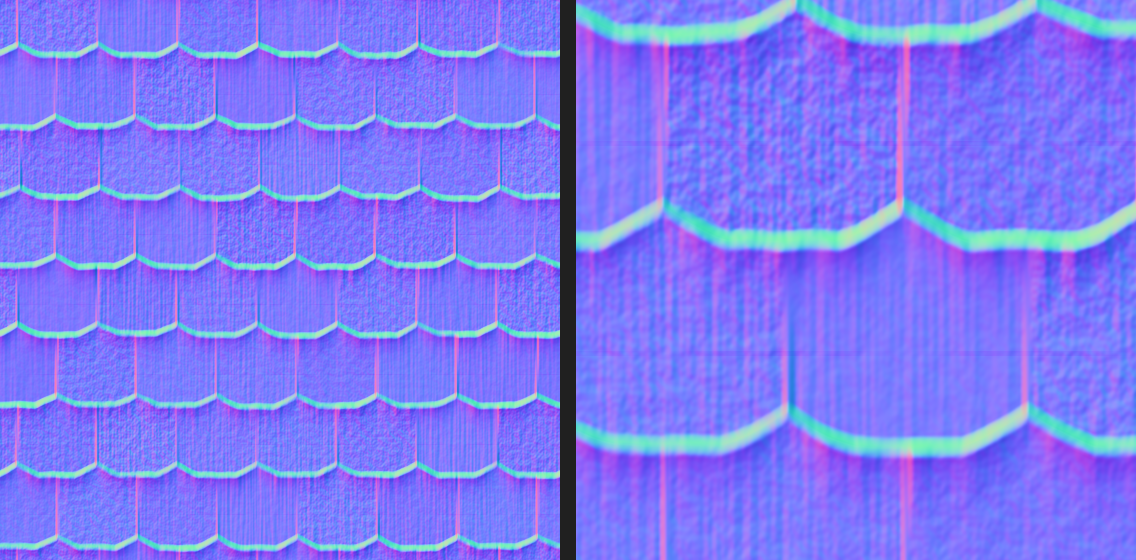
Left, the full canvas; right, a detail of the centre.
Give the GLSL for this texture map, as a Shadertoy shader.

```glsl
// Tangent-space normal map of overlapping wooden shingles, 7 across and 8 courses down.
// A height field stacks the courses (clipped corners, shaded overlap, joints, grain);
// its slope, taken by central differences, is encoded as a colour (green points down).

const vec2 TILES = vec2(7.0, 8.0);

vec2 hash2(vec2 p) {
    vec3 q = fract(p.xyx * vec3(0.1031, 0.1030, 0.0973));
    q += dot(q, q.yzx + 33.33);
    return fract((q.xx + q.yz) * q.zy);
}

// Gradient noise, roughly -0.7 to 0.7
float noise(vec2 p) {
    vec2 i = floor(p), f = fract(p);
    vec2 u = f * f * f * (f * (f * 6.0 - 15.0) + 10.0);
    vec4 corner;
    for (int k = 0; k < 4; k++) {
        vec2 o = vec2(k & 1, k >> 1);
        float angle = 6.2832 * hash2(i + o).x;
        corner[k] = dot(vec2(cos(angle), sin(angle)), f - o);
    }
    return mix(mix(corner.x, corner.y, u.x), mix(corner.z, corner.w, u.x), u.y);
}

// Wood surface: q is the place within the shingle, inset fades to 0 at the joints
float shingleFace(vec2 q, vec2 id, float inset) {
    vec2 tilt = hash2(id + 17.0);
    vec2 wear = hash2(id + 41.0);
    vec2 seed = id * 37.0 + 90.0;

    float h = mix(-0.02, 0.07, tilt.x) * (q.x - 0.5);
    h += mix(-0.09, 0.01, tilt.y) * (q.y - 0.7);
    // Vertical grain, broad and fine, then weathered bumps
    h += mix(0.003, 0.010, wear.x) * noise(q * vec2(30.0, 1.3) + seed);
    h += 0.007 * noise(q * vec2(9.0, 0.8) + seed + 11.0);
    h += mix(0.003, 0.012, wear.y) * noise(q * vec2(13.0, 10.0) + seed + 23.0);
    h += mix(0.001, 0.005, wear.y) * noise(q * vec2(36.0, 27.0) + seed + 31.0);
    return h * inset - 0.013 * (1.0 - inset);
}

// Height in course units; p counts shingles across and courses up
float roofHeight(vec2 p) {
    float lowest = floor(p.y - 0.65);
    float h = 0.0;
    for (int k = 0; k < 2; k++) {
        float course = lowest + float(k);
        float row = mod(course, TILES.y);
        vec2 rowJitter = hash2(vec2(row, 71.0)) - 0.5;

        // Alternate courses shift by about half a shingle
        float x = p.x - mix(0.70, 0.23, mod(row, 2.0)) - 0.05 * rowJitter.x;
        vec2 id = vec2(mod(floor(x), TILES.x), row);
        float t = fract(x);
        float joint = min(t, 1.0 - t);
        float inner = smoothstep(0.0, 0.2, joint);

        // Lower edge: flat in the middle, rising to the joints
        float edge = course + 0.2 + 0.06 * rowJitter.y;
        edge += 0.15 * pow(max(1.0 - joint / 0.28, 0.0), 1.25);
        edge += inner * (0.03 * (hash2(id + 5.0).x - 0.5)
              + 0.02 * noise(vec2(t * 5.0, 3.7) + id * 19.0));
        float above = p.y - edge;

        // Hollow under the overlap, streaked along the grain
        float hollow = 0.06 + inner * (0.045 + 0.05 * noise(vec2(t * 11.0, 0.4) + id * 29.0));
        h -= hollow * exp(min(above, 0.0) / 0.13);

        float face = shingleFace(vec2(t, p.y - course), id, smoothstep(0.0, 0.03, joint));
        h = mix(h, face, smoothstep(-0.06, 0.055, above));
    }
    return h;
}

void mainImage(out vec4 fragColor, in vec2 fragCoord) {
    vec2 p = fragCoord / iResolution.xy * TILES;
    vec2 e = 0.0012 * TILES;

    vec2 slope = vec2(
        roofHeight(p + vec2(e.x, 0.0)) - roofHeight(p - vec2(e.x, 0.0)),
        roofHeight(p + vec2(0.0, e.y)) - roofHeight(p - vec2(0.0, e.y)));
    slope /= 2.0 * 0.0012 * TILES.y;

    vec3 normal = normalize(vec3(-slope.x, slope.y, 1.0));
    fragColor = vec4(normal * 0.5 + 0.5, 1.0);
}
```
